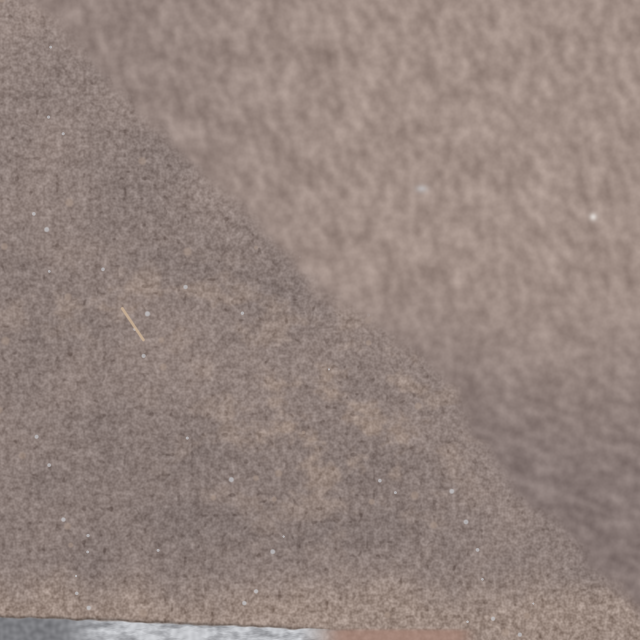
This texture is drawn by a three.js fragment shader. Its source:

```glsl
// Dry earth: a crisp grainy bank in front of blurred ground, with a pale stone kerb at the foot.
#define FAR_LIT vec3(0.630, 0.560, 0.527)
#define FAR_SHADE vec3(0.520, 0.464, 0.450)
#define SOIL_DARK vec3(0.500, 0.450, 0.435)
#define SOIL_LIGHT vec3(0.595, 0.532, 0.506)
#define SAND vec3(0.665, 0.585, 0.530)
#define SLATE vec3(0.430, 0.430, 0.445)
#define PALE_STONE vec3(0.780, 0.785, 0.800)
#define BRICK vec3(0.640, 0.510, 0.460)
#define STRAW vec3(0.800, 0.700, 0.590)
#define GRAIN_SCALE 125.0
#define GRAIN_CONTRAST 0.120
#define BLUR_CONTRAST 0.100

varying vec2 vUv;

float hash(vec2 p) {
  vec3 q = fract(p.xyx * 0.1031);
  q += dot(q, q.yzx + 33.33);
  return fract((q.x + q.y) * q.z);
}

vec2 gradient(vec2 cell) {
  float angle = 6.2832 * hash(cell);
  return vec2(cos(angle), sin(angle));
}

// Gradient noise, roughly -0.7 to 0.7.
float noise(vec2 p) {
  vec2 i = floor(p), f = fract(p);
  vec2 u = f * f * f * (f * (f * 6.0 - 15.0) + 10.0);
  vec2 e = vec2(1.0, 0.0);
  float low = mix(dot(gradient(i), f), dot(gradient(i + e), f - e), u.x);
  float high = mix(dot(gradient(i + e.yx), f - e.yx), dot(gradient(i + 1.0), f - 1.0), u.x);
  return mix(low, high, u.y);
}

float fbm(vec2 p) {
  float sum = 0.0, amp = 1.0;
  for (int i = 0; i < 4; i++) {
    sum += amp * noise(p);
    p = mat2(1.6, 1.2, -1.2, 1.6) * p + 17.3;
    amp *= 0.55;
  }
  return sum;
}

float segmentDistance(vec2 p, vec2 a, vec2 b) {
  vec2 d = b - a;
  return length(p - a - d * clamp(dot(p - a, d) / dot(d, d), 0.0, 1.0));
}

// Soft round glow that is 1 at the centre.
float spot(vec2 p, vec2 centre, vec2 size) {
  vec2 d = (p - centre) / size;
  return exp(-dot(d, d));
}

// Sparse pebbles, one candidate per cell.
float pebbles(vec2 p, float cells, float share) {
  vec2 g = p * cells, id = floor(g);
  vec2 centre = 0.3 + 0.4 * vec2(hash(id + 3.7), hash(id + 9.1));
  float radius = mix(0.08, 0.2, hash(id + 21.0));
  float disc = 1.0 - smoothstep(radius * 0.5, radius * 1.3, length(fract(g) - centre));
  return disc * step(hash(id + 41.0), share);
}

vec3 blurredGround(vec2 p) {
  float lit = smoothstep(0.22, 0.62, p.y + 0.06 * noise(p * 5.0));
  lit *= mix(0.5, 1.0, smoothstep(0.1, 0.65, p.x));
  vec3 col = mix(FAR_SHADE, FAR_LIT, lit);
  // Mottling stands upright above and lies flatter low down.
  vec2 upright = vec2(p.x + 0.25 * p.y, p.y * 0.62) * 52.0;
  vec2 flatter = vec2(p.x * 0.6, p.y + 0.3 * p.x) * 52.0;
  float mottle = mix(noise(flatter), noise(upright), smoothstep(0.3, 0.6, p.y));
  mottle += 0.45 * noise(p * 85.0 + 5.0) + 0.5 * noise(p * 17.0);
  col += BLUR_CONTRAST * mottle * vec3(1.0, 0.98, 0.95);
  return col + 0.012 * noise(p * 230.0);
}

vec3 bank(vec2 p) {
  float tone = 0.5 + 0.45 * fbm(p * vec2(6.0, 8.0));
  tone += 0.45 * spot(p, vec2(0.04, 0.97), vec2(0.13, 0.1));
  tone -= 0.35 * spot(p, vec2(0.3, 0.19), vec2(0.35, 0.09));
  vec3 col = mix(SOIL_DARK, SOIL_LIGHT, clamp(tone, -0.1, 1.2));
  // Sandy patches gather mid-slope and along the foot.
  float zone = spot(p, vec2(0.52, 0.34), vec2(0.22, 0.16)) + 0.7 * spot(p, vec2(0.2, 0.53), vec2(0.25, 0.06));
  float patches = smoothstep(0.05, 0.55, fbm(p * vec2(13.0, 17.0) + 8.0) + 0.12) * zone;
  float foot = 1.0 - smoothstep(0.04, 0.13, p.y + 0.04 * fbm(p * 9.0));
  col = mix(col, SAND, clamp(0.65 * patches + 0.5 * foot, 0.0, 0.75));
  // Crisp grain with small dark pits.
  float grain = noise(p * GRAIN_SCALE) + 0.7 * noise(p * GRAIN_SCALE * 1.9) + 0.6 * noise(p * GRAIN_SCALE * 0.4);
  col += GRAIN_CONTRAST * (0.8 + 0.3 * foot) * grain;
  col -= 0.08 * smoothstep(0.25, 0.6, noise(p * 95.0 + 31.0));
  col = mix(col, PALE_STONE, 0.7 * pebbles(p, 46.0, 0.025));
  return mix(col, SAND, 0.5 * pebbles(p + 0.37, 28.0, 0.06));
}

vec3 kerb(vec2 p) {
  float pale = smoothstep(0.08, 0.2, p.x) * (0.75 + 0.9 * fbm(p * vec2(22.0, 60.0)));
  vec3 col = mix(SLATE, PALE_STONE, clamp(pale + 0.15, 0.0, 1.0));
  return col + 0.1 * noise(p * 110.0);
}

void main() {
  vec2 p = vUv;
  // Ragged diagonal crest between the bank and the ground beyond.
  float crest = 1.04 - p.x + 0.06 * spot(p, vec2(0.66, 0.42), vec2(0.13)) + 0.025 * fbm(p * 14.0);
  vec3 col = mix(bank(p), blurredGround(p), smoothstep(-0.022, 0.03, p.y - crest));
  // Brick sliver and stone kerb along the bottom edge.
  float brick = smoothstep(0.48, 0.54, p.x) * (1.0 - smoothstep(0.71, 0.75, p.x));
  col = mix(col, BRICK + 0.06 * noise(p * 90.0), 0.8 * brick * (1.0 - smoothstep(0.012, 0.02, p.y)));
  float rim = p.y - 0.037 + 0.04 * p.x + 0.03 * max(p.x - 0.5, 0.0) + 0.004 * noise(p * 40.0);
  col *= 1.0 - 0.25 * spot(vec2(rim), vec2(0.0), vec2(0.004)) * (1.0 - smoothstep(0.4, 0.6, p.x));
  col = mix(kerb(p), col, max(smoothstep(-0.003, 0.001, rim), smoothstep(0.46, 0.54, p.x)));
  // A straw and two out-of-focus pebbles.
  float straw = segmentDistance(p, vec2(0.191, 0.518), vec2(0.224, 0.469));
  col = mix(col, STRAW, 0.85 * (1.0 - smoothstep(0.0008, 0.0035, straw)));
  col = mix(col, vec3(0.86, 0.83, 0.81), spot(p, vec2(0.927, 0.661), vec2(0.006)));
  col = mix(col, PALE_STONE, 0.6 * spot(p, vec2(0.659, 0.705), vec2(0.009, 0.006)));
  gl_FragColor = vec4(clamp(col, 0.0, 1.0), 1.0);
}
```
